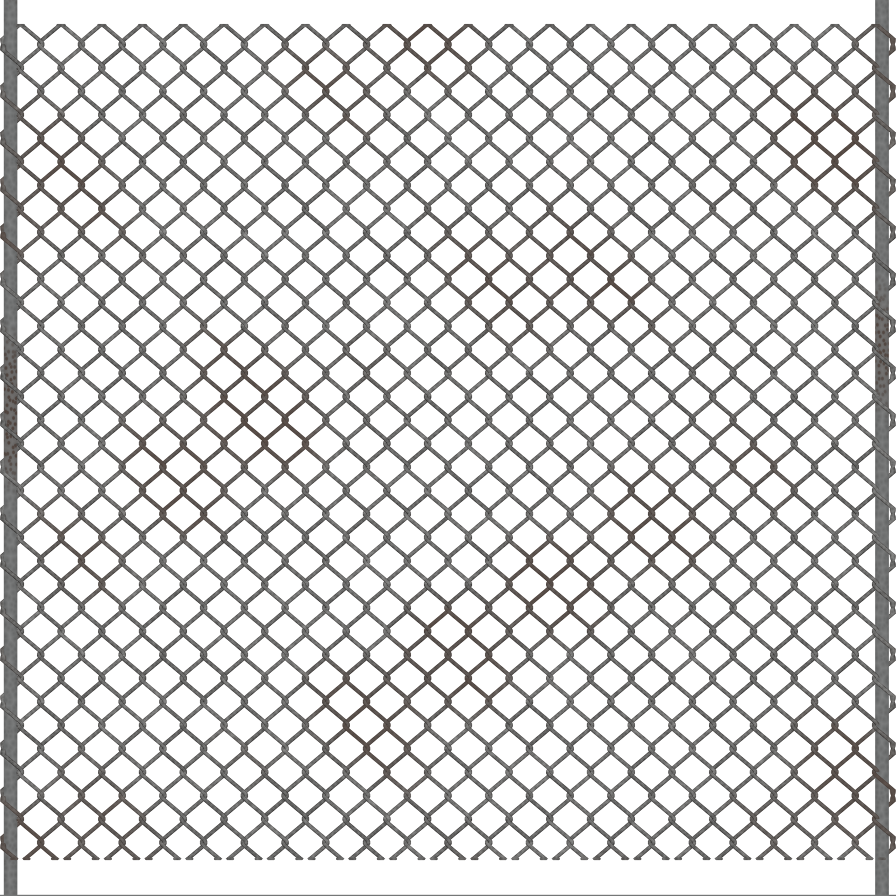
This pattern is drawn by a WebGL 2 fragment shader. Its source:

```glsl
#version 300 es
precision highp float;

uniform vec2 u_resolution;
out vec4 outColor;

const float PI = 3.14159265;
const float WIRES = 44.0;         // zigzag wires across the canvas
const float ROW_STEP = 0.0262;    // height between rows of knots
const float FIRST_ROW = 0.9505;
const float MESH_TOP = 0.9725;
const float MESH_BOTTOM = 0.0415;
const float WIRE_RADIUS = 0.00222;
const float BEND_SHARPNESS = 0.96;
const float SWING = 0.585;        // over one half, so neighbours interlock

const vec3 BACKDROP = vec3(1.0);
const vec3 STEEL = vec3(0.45, 0.45, 0.445);
const vec3 DARK_STEEL = vec3(0.27, 0.26, 0.255);
const vec3 RUST = vec3(0.29, 0.23, 0.20);
const vec3 POST_GREY = vec3(0.46, 0.465, 0.465);

vec2 hash2(vec2 p) {
    vec2 q = vec2(dot(p, vec2(127.1, 311.7)), dot(p, vec2(269.5, 183.3)));
    return fract(sin(q) * 4375.85);
}

// Distance to the nearest scattered point
float cellular(vec2 p) {
    vec2 cell = floor(p);
    float nearest = 2.0;
    for (int j = -1; j <= 1; j++)
        for (int i = -1; i <= 1; i++) {
            vec2 c = cell + vec2(i, j);
            nearest = min(nearest, length(c + hash2(c) - p));
        }
    return nearest;
}

// Broad weathered areas, 0 to 1
float patches(vec2 p) {
    float s = sin(p.x * 13.0 + 2.0 * sin(p.y * 9.0)) + sin(p.y * 17.0 - p.x * 8.0 + 1.0)
            + 0.6 * sin(p.x * 37.0 + p.y * 29.0);
    return smoothstep(0.2, 2.2, s);
}

float cover(float dist, float pixel) {
    return 1.0 - smoothstep(-0.6 * pixel, 0.6 * pixel, dist);
}

float capsule(vec2 p, float halfLength, float radius) {
    return length(vec2(max(abs(p.x) - halfLength, 0.0), p.y)) - radius;
}

// Rounded steel with mottling and rust; u runs from -1 to 1 across the wire
vec3 wireColor(float u, float light, float tone, vec2 p) {
    vec3 c = mix(STEEL, DARK_STEEL, 0.85 * smoothstep(0.35, 1.0, abs(u)));
    float mottle = cellular(p * 240.0) - 0.5;
    c += 0.04 * light + 0.16 * mottle + 0.07 * (tone - 0.5);
    return mix(c, RUST, patches(p) * (0.35 + 0.4 * tone));
}

// Strands leaning one way: direction 1 falls to the right, -1 to the left
vec3 drawStrands(vec3 base, vec2 p, float direction, float pixel) {
    float row = (FIRST_ROW - p.y) / ROW_STEP;
    float inside = cover(p.y - MESH_TOP, pixel) * cover(MESH_BOTTOM - p.y, pixel);
    for (int i = -1; i <= 1; i++) {
        float wire = floor(p.x * WIRES) + float(i);
        float phase = PI * (row + wire);
        if (wire < 0.0 || wire >= WIRES || sin(phase) * direction < 0.0) continue;
        float bend = BEND_SHARPNESS * cos(phase);
        float reach = SWING / (WIRES * asin(BEND_SHARPNESS));
        float center = (wire + 0.5) / WIRES - reach * asin(bend);
        center = clamp(center, 0.0035, 0.9965);
        float slope = reach * PI * BEND_SHARPNESS * sin(phase) / (sqrt(1.0 - bend * bend) * ROW_STEP);
        float across = (p.x - center) / sqrt(1.0 + slope * slope);
        float u = across / WIRE_RADIUS;
        float tone = hash2(vec2(wire, floor(row + 0.001))).x;
        vec3 metal = wireColor(u, u * direction, tone, p);
        base = mix(base, metal, inside * cover(abs(across) - WIRE_RADIUS, pixel));
    }
    return base;
}

vec3 drawPost(vec3 base, vec2 p, float center, float halfWidth, float pixel) {
    float u = (p.x - center) / halfWidth;
    float grain = cellular(p * vec2(190.0, 150.0));
    float stain = patches(p * vec2(1.0, 0.8) + vec2(0.3, 0.1));
    vec3 c = POST_GREY - 0.06 * u * u + 0.08 * (grain - 0.5);
    c = mix(c, RUST, stain * (0.2 + 0.6 * smoothstep(0.45, 0.15, grain)));
    return mix(base, c, cover(abs(p.x - center) - halfWidth, pixel));
}

// Folded tips on the top peaks and bent ends below
vec3 drawEnds(vec3 base, vec2 p, float pixel) {
    float x = (mod(p.x * WIRES, 2.0) - 1.0) / WIRES;
    float top = capsule(vec2(x, p.y - MESH_TOP + 0.001), 0.0035, 0.0018);
    float bottom = capsule(vec2(abs(x) - 0.007, p.y - MESH_BOTTOM), 0.0028, 0.0015);
    vec3 metal = wireColor(0.6, 0.0, 0.5, p);
    return mix(base, metal, cover(min(top, bottom), pixel));
}

void main() {
    vec2 p = gl_FragCoord.xy / u_resolution;
    float pixel = 1.0 / min(u_resolution.x, u_resolution.y);
    // Back strands, posts, then front strands
    vec3 color = drawStrands(BACKDROP, p, -1.0, pixel);
    color = drawPost(color, p, 0.0118, 0.0076, pixel);
    color = drawPost(color, p, 0.9844, 0.0076, pixel);
    color = drawStrands(color, p, 1.0, pixel);
    color = drawEnds(color, p, pixel);
    // Thin ground line
    color = mix(color, POST_GREY, cover(p.y - 0.0014, pixel));
    outColor = vec4(color, 1.0);
}
```
